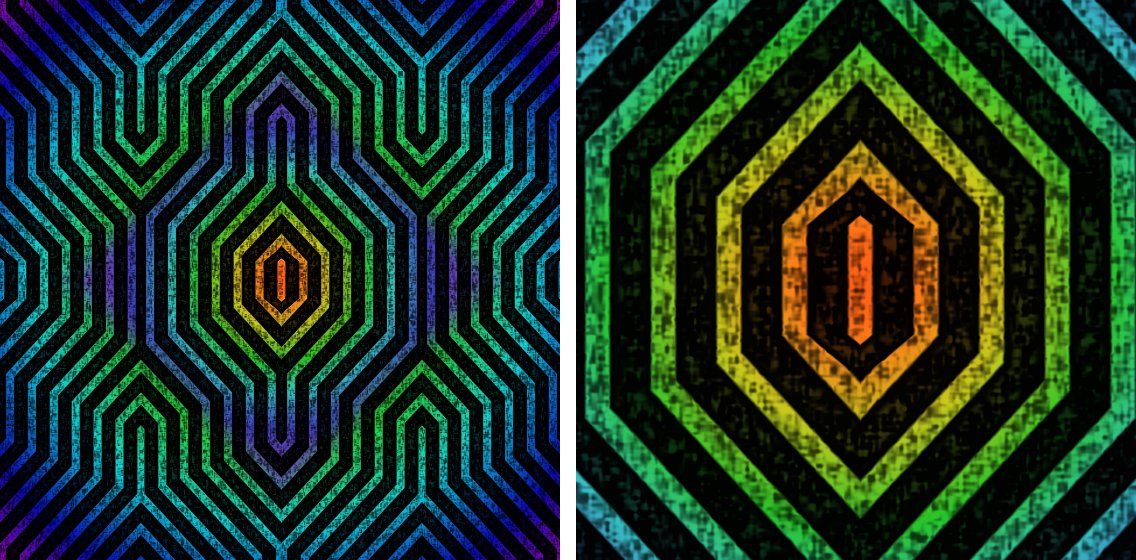
Left, the full canvas; right, a detail of the centre.
A three.js fragment shader for this pattern:

```glsl
// Nested neon zigzag contours around mirrored hexagons, worn like printed cloth.
varying vec2 vUv;

float hash(vec2 p) {
  p = fract(p * vec2(0.1031, 0.1137));
  p += dot(p, p.yx + 33.33);
  return fract((p.x + p.y) * p.x * 7.31);
}

float noise(vec2 p) {
  vec2 i = floor(p), f = fract(p);
  f = f * f * (3.0 - 2.0 * f);
  return mix(mix(hash(i), hash(i + vec2(1.0, 0.0)), f.x),
             mix(hash(i + vec2(0.0, 1.0)), hash(i + 1.0), f.x), f.y);
}

vec3 hsv(float hue, float saturation, float value) {
  vec3 ramp = clamp(abs(fract(hue + vec3(0.0, 2.0, 1.0) / 3.0) * 6.0 - 3.0) - 1.0, 0.0, 1.0);
  return value * mix(vec3(1.0), ramp, saturation);
}

// Height whose level lines run upright, then slant, in alternating steps.
float steppedField(vec2 p) {
  float x = abs(fract(p.x / 0.502 + 0.5) - 0.5) * 0.502;
  float y = abs(p.y);
  float slant = 0.72 * x + 0.667 * y;
  float tip = x + 1.2 * (y - 0.0326);
  float inner = min(min(slant - 0.009, tip), x + 0.1);
  float outer = min(slant - 0.086, x + 0.232);
  return max(x, max(inner, outer));
}

// Orange to violet inside a diamond, green to purple outside it.
vec3 neonColor(vec2 p) {
  float r = length(p);
  float spread = smoothstep(0.005, 0.325, r);
  float coreValue = 1.0 - 0.2 * smoothstep(0.03, 0.09, r) - 0.06 * spread;
  vec3 core = hsv(0.055 + 0.66 * spread, 0.92 - 0.28 * spread, coreValue);
  vec3 rim = hsv(0.055 + r + 0.15 * max(r - 0.5, 0.0),
                 0.84 + 0.11 * smoothstep(0.35, 0.5, r),
                 0.82 - 0.14 * smoothstep(0.45, 0.7, r));
  return mix(core, rim, smoothstep(0.325, 0.43, abs(p.x) + abs(p.y)));
}

void main() {
  vec2 p = vUv - vec2(0.5026, 0.5);

  // Woven grain: upright threads, cross threads and larger worn patches
  float upright = noise(vUv * vec2(480.0, 170.0));
  float cross = noise(vUv * vec2(230.0, 470.0) + 47.0);
  float patches = noise(vUv * 130.0 + 13.0);
  float grain = 0.42 * upright + 0.36 * cross + 0.22 * patches;

  // Evenly spaced lines with slightly rough edges
  float spacing = 0.0391;
  float d = abs(fract(steppedField(p) / spacing + 0.5) - 0.5) * spacing;
  d += 0.0016 * (grain - 0.5);
  float line = 1.0 - smoothstep(0.0062, 0.0084, d);

  // Speckled ink, a little fuller along the edges
  float edge = smoothstep(0.003, 0.006, d);
  float ink = 0.26 + 0.74 * smoothstep(0.18, 0.74, grain + 0.08 * edge);

  // Faint fibres in the middle of the gaps
  float gap = smoothstep(0.010, 0.016, d);
  float fibre = 0.015 + 0.24 * gap * smoothstep(0.45, 0.8, grain);

  gl_FragColor = vec4(neonColor(p) * mix(fibre, ink, line), 1.0);
}
```
